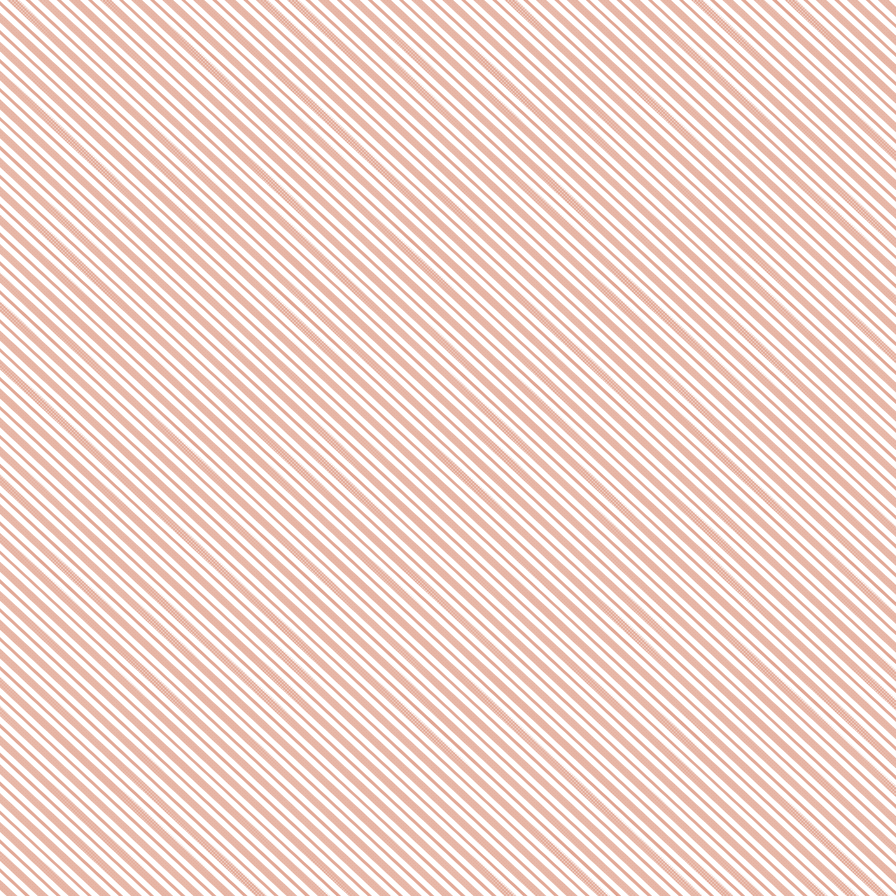
Give the GLSL for this pattern, as a Shadertoy shader.

```glsl
// Fine diagonal pinstripes falling to the right: a broad band and a thin line
// per repeat, in blush ink on white. A tiny checker weave textures the ink,
// and gradient noise strengthens it in short patches along the stripes.

#define REPEATS vec2(28.8, 31.0)   // stripes across and down
#define PHASE 0.39                 // centre of a broad band within a repeat
#define BROAD_WIDTH 0.35           // widths as shares of one repeat
#define THIN_WIDTH 0.14
#define WIDTH_DRIFT 0.03
#define WEAVE_CELLS 512.0          // checker cells across the canvas
#define WEAVE_BASE 0.30
#define WEAVE_PATCH 0.85
#define PAPER vec3(1.0)
#define BLUSH vec3(0.91, 0.73, 0.67)
#define ROSE vec3(0.89, 0.67, 0.60)
#define CLAY vec3(0.87, 0.61, 0.53)

const float PI = 3.14159;

vec2 hashGradient(vec2 cell) {
    vec2 p = fract(cell * vec2(0.1031, 0.1137));
    p += dot(p, p.yx + 33.33);
    float angle = 2.0 * PI * fract((p.x + p.y) * p.x * 7.31);
    return vec2(cos(angle), sin(angle));
}

float gradientNoise(vec2 p) {
    vec2 i = floor(p), f = fract(p);
    vec2 u = f * f * f * (f * (f * 6.0 - 15.0) + 10.0);
    vec2 e = vec2(0.0, 1.0);
    float low = mix(dot(hashGradient(i), f),
                    dot(hashGradient(i + e.yx), f - e.yx), u.x);
    float high = mix(dot(hashGradient(i + e.xy), f - e.xy),
                     dot(hashGradient(i + e.yy), f - e.yy), u.x);
    return mix(low, high, u.y);
}

// Coverage of a repeating line, box filtered over one pixel
float lineCoverage(float phase, float centre, float width, float pixel) {
    float d = abs(fract(phase - centre + 0.5) - 0.5);
    return clamp((0.5 * width - d) / pixel + 0.5, 0.0, 1.0);
}

void mainImage(out vec4 fragColor, in vec2 fragCoord) {
    vec2 uv = fragCoord / iResolution.xy;
    float phase = dot(uv, REPEATS);
    float pixel = length(REPEATS / iResolution.xy);

    // Drift and patches are stretched along the stripes
    vec2 across = normalize(REPEATS);
    vec2 along = vec2(across.y, -across.x);
    vec2 stripe = vec2(dot(uv, along), dot(uv, across));
    float drift = gradientNoise(stripe * vec2(7.0, 37.0) + 5.0);
    float patches = smoothstep(0.05, 0.4,
                               gradientNoise(stripe * vec2(8.0, 29.0) + 21.0));

    // Checker weave, faded out where its cells are smaller than a pixel
    vec2 wave = sin(PI * uv * WEAVE_CELLS);
    float cellPixels = min(iResolution.x, iResolution.y) / WEAVE_CELLS;
    float weave = wave.x * wave.y * smoothstep(0.5, 1.0, cellPixels);
    float dots = 0.5 + 0.5 * weave;

    // Broad band and thin line, half a repeat apart
    float width = WIDTH_DRIFT * drift;
    float broad = lineCoverage(phase, PHASE, BROAD_WIDTH + width, pixel);
    float thin = lineCoverage(phase, PHASE + 0.5, THIN_WIDTH - width, pixel);

    // Narrow woven fringe on one flank of the broad band
    float fringe = lineCoverage(phase, PHASE + 0.19, 0.08, pixel) * patches;

    // Ink shades, with paper showing through the patches
    float strength = mix(WEAVE_BASE, WEAVE_PATCH, patches);
    vec3 broadInk = mix(BLUSH, ROSE, clamp(0.15 + 0.3 * drift, 0.0, 1.0));
    broadInk = mix(broadInk, CLAY, strength * max(weave, 0.0));
    broadInk = mix(broadInk, PAPER, 0.45 * patches * max(-weave, 0.0));
    vec3 thinInk = mix(ROSE, CLAY, strength * dots);

    vec3 color = mix(PAPER, CLAY, 0.5 * fringe * dots);
    color = mix(color, thinInk, thin);
    color = mix(color, broadInk, broad);
    fragColor = vec4(color, 1.0);
}
```
